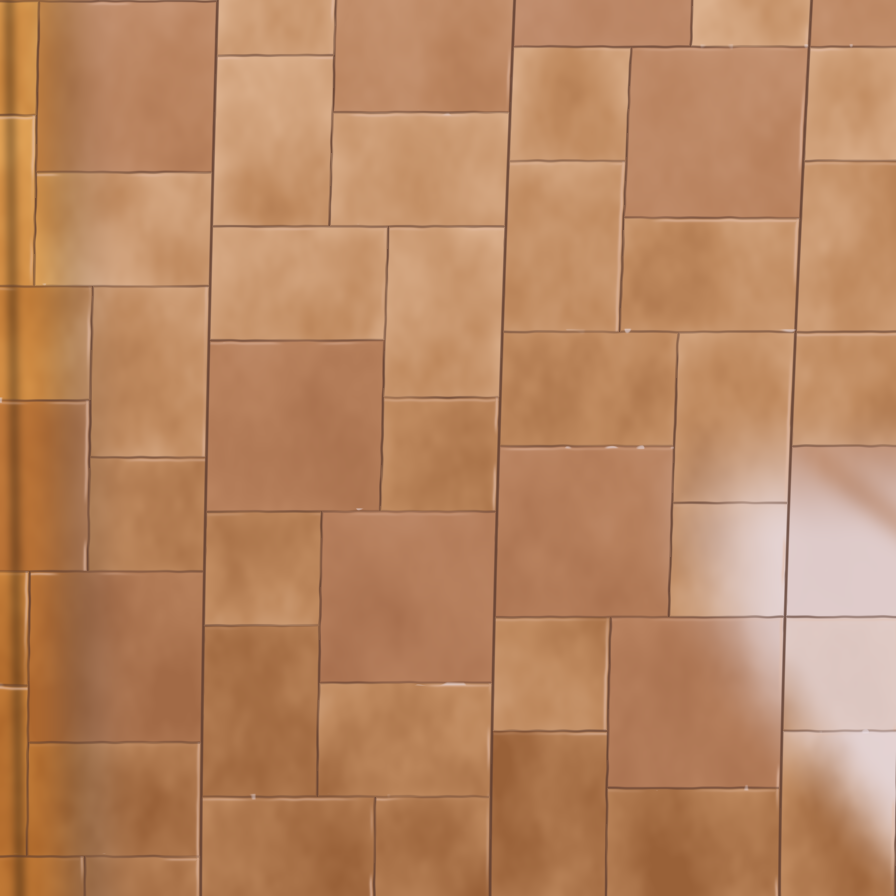
This texture is drawn by a Shadertoy shader. Its source:

```glsl
// Glazed terracotta floor: square blocks of four tiles (small, tall, wide, large),
// every second block turned half round, stacked in shifted columns that lean a little.
// Tile tone, mottling and chipped joints come from hashes; soft light is laid on top.

#define BLOCK_HEIGHT 0.3182
#define COLUMN_WIDTH 0.323
#define COLUMN_ORIGIN 0.547
#define LEAN 0.0273
#define SPREAD 0.0085
#define JOINT_WIDTH 0.0013
#define MOTTLE 0.75
#define TILE_VARIATION 0.22
#define GLARE 0.92

const vec3 DARK_CLAY = vec3(0.60, 0.38, 0.22);
const vec3 MID_CLAY = vec3(0.75, 0.54, 0.37);
const vec3 PALE_CLAY = vec3(0.86, 0.69, 0.55);
const vec3 ROSE_CLAY = vec3(0.69, 0.47, 0.36);
const vec3 JOINT = vec3(0.36, 0.23, 0.18);
const vec3 BEVEL = vec3(0.89, 0.74, 0.66);
const vec3 GLARE_COLOR = vec3(0.91, 0.86, 0.88);
// Downward shift of each column, in blocks
const vec4 COLUMN_SHIFT = vec4(0.004, -0.206, 0.164, 0.164);

float hash(vec2 p) {
    vec3 q = fract(p.xyx * vec3(0.1031, 0.1030, 0.0973));
    q += dot(q, q.yzx + 33.33);
    return fract((q.x + q.y) * q.z);
}

float noise(vec2 p) {
    vec2 i = floor(p), f = fract(p);
    f = f * f * (3.0 - 2.0 * f);
    return mix(mix(hash(i), hash(i + vec2(1, 0)), f.x),
               mix(hash(i + vec2(0, 1)), hash(i + vec2(1, 1)), f.x), f.y);
}

float fbm(vec2 p) {
    float sum = 0.0, gain = 0.53;
    for (int i = 0; i < 4; i++) {
        sum += gain * noise(p);
        p = mat2(1.6, 1.2, -1.2, 1.6) * p + 17.3;
        gain *= 0.5;
    }
    return sum;
}

float line(float d, float halfWidth, float blur) {
    return 1.0 - smoothstep(halfWidth - blur, halfWidth + blur, d);
}

float bump(float x, float center, float radius) {
    float d = (x - center) / radius;
    return exp(-d * d);
}

void mainImage(out vec4 fragColor, in vec2 fragCoord) {
    vec2 uv = fragCoord / iResolution.xy;
    float pixel = 1.0 / iResolution.y;

    // Leaning columns of blocks; p runs 0..5 right and down inside a block
    float bend = pow(uv.y, 1.5);
    float width = COLUMN_WIDTH + SPREAD * bend;
    float across = (uv.x - COLUMN_ORIGIN - LEAN * bend) / width + 2.0;
    float column = floor(across);
    int index = int(clamp(column, 0.0, 3.0));
    float down = (1.0 - uv.y) / BLOCK_HEIGHT - COLUMN_SHIFT[index];
    float row = floor(down);
    vec2 p = 5.0 * vec2(across - column, down - row);

    // Tile bounds; odd rows are turned by half a turn
    bool turned = mod(row, 2.0) > 0.5;
    if (turned) p = 5.0 - p;
    bool wideSide = p.x > 2.0;
    float split = wideSide ? 3.0 : 2.0;
    bool lower = p.y > split;
    vec2 lo = vec2(wideSide ? 2.0 : 0.0, lower ? split : 0.0);
    vec2 hi = vec2(wideSide ? 5.0 : 2.0, lower ? 5.0 : split);
    float large = wideSide && !lower ? 1.0 : 0.0;
    vec2 id = vec2(column, row) * 7.0 + lo + 50.0;
    if (turned) {
        vec2 turnedLo = 5.0 - hi;
        hi = 5.0 - lo;
        lo = turnedLo;
        p = 5.0 - p;
    }

    // Distances to the tile sides, with a slight wobble
    vec2 unit = vec2(width, BLOCK_HEIGHT) / 5.0;
    float wobble = (noise(uv * 70.0) - 0.5) * 0.0012;
    vec2 before = (p - lo) * unit + wobble;
    vec2 after = (hi - p) * unit - wobble;
    vec2 side = min(before, after);
    float seam = min(p.x, 5.0 - p.x) * unit.x;

    // Mottled glaze, each tile with its own tone and grain
    float shade = hash(id);
    float cloud = fbm(uv * vec2(13.0, 10.0) + id * 3.7) - 0.5;
    float fine = noise(uv * vec2(90.0, 55.0) + id) - 0.5;
    float tone = 0.17 + 0.62 * uv.y + (shade - 0.5) * TILE_VARIATION
               + cloud * MOTTLE + fine * 0.07 - 0.14 * large;
    tone += 0.12 * exp(-min(side.x, side.y) * 90.0);
    vec3 color = mix(DARK_CLAY, MID_CLAY, clamp(tone * 2.0, 0.0, 1.0));
    color = mix(color, PALE_CLAY, clamp(tone * 2.0 - 1.0, 0.0, 1.0));
    color = mix(color, ROSE_CLAY, large * (0.3 + 0.3 * shade));

    // Amber light, grey veil and a dark streak at the left
    float amber = 1.0 - smoothstep(0.03, 0.12, uv.x);
    color *= mix(vec3(1.0), vec3(1.08, 0.98, 0.66), amber);
    color *= 1.0 - vec3(0.12, 0.09, 0.03) * bump(uv.x, 0.095 - 0.03 * uv.y, 0.035);
    color *= 1.0 - 0.27 * bump(uv.x, 0.022 - 0.012 * uv.y, 0.008);

    // Window glare at the right, cut by a diagonal shadow and a faint bar
    float slant = dot(uv, vec2(0.774, 0.633)) + cloud * 0.03;
    float glare = smoothstep(0.70, 0.88, uv.x) * smoothstep(0.75, 0.86, slant)
                * (1.0 - smoothstep(0.39, 0.56, uv.y));
    glare *= mix(0.78, 1.0, hash(id + 9.1));
    float bar = bump(dot(uv, vec2(0.612, 0.79)), 0.944, 0.018) * smoothstep(0.88, 0.92, uv.x);
    color = mix(color, GLARE_COLOR, GLARE * glare * (1.0 - 0.45 * bar));

    // Pale bevels, then joints: dark column seams, fainter and broken cross joints
    float wear = smoothstep(0.3, 0.75, noise(uv * 24.0 + id));
    float bevel = max(bump(after.x, 0.0035, 0.0018) * step(0.45, hash(id + 3.3)),
                      bump(before.y, 0.0032, 0.0016) * hash(id + 5.7));
    color = mix(color, BEVEL, 0.6 * bevel * wear);
    float blur = max(pixel, 0.0011);
    float upright = line(side.x, JOINT_WIDTH, blur) * mix(0.55, 0.8, wear);
    float level = line(side.y, JOINT_WIDTH, blur) * mix(0.3, 0.7, noise(uv * 18.0));
    float strong = line(seam, JOINT_WIDTH * 1.15, blur) * 0.82;
    color = mix(color, JOINT, max(strong, max(upright, level)));

    // Small bright chips along the cross joints
    float chip = line(side.y, 0.003, blur) * smoothstep(0.9, 0.97, noise(uv * 60.0 + 4.0));
    color = mix(color, GLARE_COLOR, 0.6 * chip);

    fragColor = vec4(clamp(color, 0.0, 1.0), 1.0);
}
```
